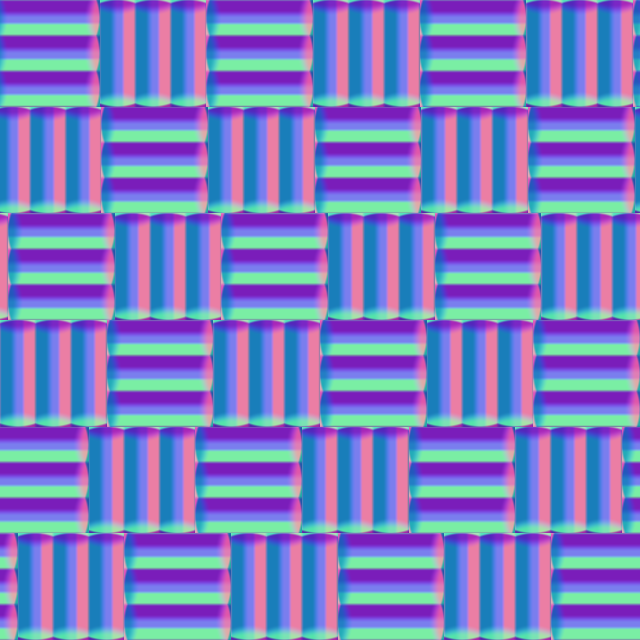
Give the GLSL for this texture map, as a three.js fragment shader.

```glsl
// Normal map of a basket-weave parquet: 6 x 6 blocks of three rounded slats, rows slid sideways
varying vec2 vUv;

// Sideways slide of each row, in blocks, counted from the bottom
float rowShift(float row) {
  return row < 0.5 ? 0.165 : row < 1.5 ? -0.17 : row < 2.5 ? 0.0
       : row < 3.5 ? 0.075 : row < 4.5 ? -0.05 : -0.065;
}

// Slope over a slat: falling side, flat crown, rising side
float slatSlope(float t) {
  return smoothstep(0.6, 0.72, t) - 1.0 + smoothstep(0.28, 0.52, t);
}

// Tilt with a slightly steeper positive side
vec2 tilt(vec2 slope) {
  vec2 n = slope * 0.82 + abs(slope) * 0.06;
  return n * min(1.0, 0.9 / max(length(n), 0.001));
}

void main() {
  // Blocks, measured from their upper left corner
  float row = floor(vUv.y * 6.0);
  vec2 grid = vec2(vUv.x * 6.0 - rowShift(row), vUv.y * 6.0);
  vec2 block = fract(grid);
  block.y = 1.0 - block.y;
  bool upright = mod(floor(grid.x) + row, 2.0) < 0.5;

  // Position across one slat and along its length
  float across = fract((upright ? block.x : block.y) * 3.0);
  float along = upright ? block.y : block.x;
  float side = along < 0.5 ? -1.0 : 1.0;
  float end = min(along, 1.0 - along);
  float bulge = pow(2.0 * across - 1.0, 2.0);

  // Rounded end caps, notched where two slats meet
  float cap = 1.0 - smoothstep(0.04, 0.15, end + 0.035 * bulge);
  float notch = smoothstep(-0.014, 0.014, end - 0.03 * bulge) * 2.0 - 1.0;
  float seam = smoothstep(-0.06, 0.06, min(across, 1.0 - across)) * 2.0 - 1.0;

  vec2 slope = vec2(slatSlope(across) * (1.0 - 0.6 * cap), side * cap * 0.9);
  vec2 steep = tilt(slope);
  vec2 soft = tilt(slope * vec2(seam, notch));
  if (!upright) soft = soft.yx;

  // Encode the normal as a colour
  float facing = 0.87 * pow(1.0 - dot(steep, steep), 0.75);
  gl_FragColor = vec4(vec2(0.48, 0.495) + 0.5 * soft, 0.5 + 0.5 * facing, 1.0);
}
```
